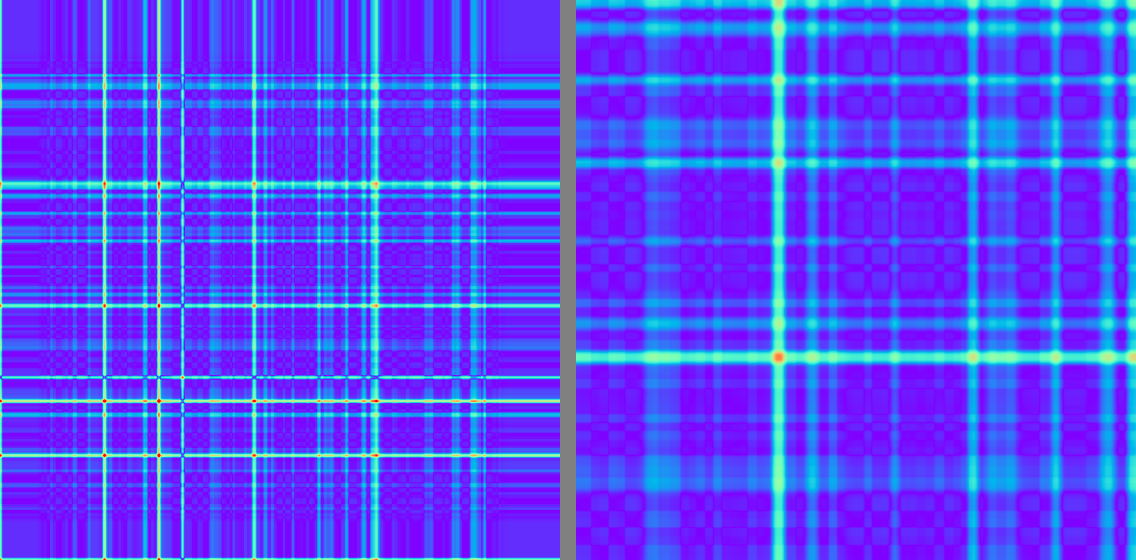
Left, the full canvas; right, a detail of the centre.
Reproduce this pattern procedurally as a Shadertoy shader.

```glsl
// Rainbow plaid: one signed 1D profile is read along both axes and summed,
// and the magnitude of the sum is coloured from violet through cyan to red.
// The profile is fine cellular grain, broad bands and a ranked set of thin lines.

float hash(float n) {
    return fract(sin(n * 12.9898 + 4.137) * 43758.5453);
}

// Smooth 1D cellular noise: each jittered cell carries a random level.
float cellular(float t, float seed, float skew) {
    float cell = floor(t), total = 0.0, weights = 0.0;
    for (int k = -2; k <= 2; k++) {
        float id = cell + float(k);
        float d = t - id - 0.2 - 0.6 * hash(id + seed);
        float w = exp(-9.0 * d * d);
        total += w * pow(hash(id + seed + 311.0), skew);
        weights += w;
    }
    return total / weights;
}

// Thin lines of falling height, scattered by a quadratic sequence.
float lines(float t) {
    float sum = 0.0;
    for (int i = 0; i < 22; i++) {
        float n = float(i);
        float center = 0.1 + 0.78 * fract(0.235 + 0.0547 * n * n);
        float wide = pow(fract(n * 0.27), 3.0);
        float halfWidth = 0.0025 + 0.006 * wide;
        float height = 0.56 / (1.0 + 0.2 * n) * (1.0 - 0.5 * wide);
        if (i == 1) height = -height;  // cancels the lines it crosses
        float d = abs(t - center);
        sum += height * (1.0 - smoothstep(halfWidth - 0.0025, halfWidth + 0.0025, d));
    }
    return sum;
}

float profile(float t) {
    float grain = 0.09 * cellular(t * 190.0, 17.0, 3.0) - 0.022;
    float bands = 0.11 * cellular(t * 45.0, 83.0, 4.0) - 0.012;

    // Calm margins at both ends
    float inside = smoothstep(0.06, 0.09, t) * (1.0 - smoothstep(0.87, 0.91, t));
    float base = mix(0.028, grain + bands, inside);

    float edgeLine = 0.42 * (1.0 - smoothstep(0.001, 0.0055, t));
    return base + lines(t) + edgeLine;
}

vec3 rainbow(float v) {
    const float PI = 3.14159;
    return clamp(vec3(abs(2.0 * v - 0.5), sin(PI * v), cos(0.5 * PI * v)), 0.0, 1.0);
}

void mainImage(out vec4 fragColor, in vec2 fragCoord) {
    vec2 uv = fragCoord / iResolution.xy;
    float level = abs(profile(uv.x) + profile(uv.y));
    fragColor = vec4(rainbow(min(level, 1.0)), 1.0);
}
```
